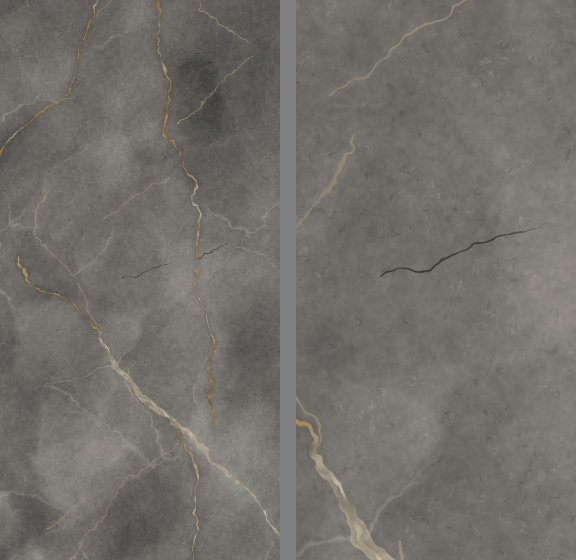
Left: the whole. Right: its middle third, enlarged.
This texture is drawn by a Shadertoy shader. Its source:

```glsl
// Draws a slab of dark grey marble with meandering gold veins, a pale scar and fine cracks.
#define STONE vec3(0.430, 0.417, 0.401)
#define GOLD vec3(0.58, 0.46, 0.26)
#define PALE vec3(0.66, 0.62, 0.54)
#define CRACK vec3(0.20, 0.18, 0.17)
#define CLOUD_CONTRAST 0.85
#define PLATE_CONTRAST 0.20
#define GRAIN 0.20
#define MEANDER 0.05
#define VEIN_WIDTH 0.0030
#define HAIR_WIDTH 0.0014

// Vein segments as start.xy, end.xy; the slab is 1 wide and 2 high.
const vec4 goldVeins[12] = vec4[12](
    vec4(0.35, 2.02, 0.25, 1.70), vec4(0.25, 1.70, -0.02, 1.45),
    vec4(0.57, 2.02, 0.60, 1.52), vec4(0.60, 1.52, 0.72, 1.32),
    vec4(0.72, 1.32, 0.70, 0.98), vec4(0.70, 0.98, 0.76, 0.78),
    vec4(0.76, 0.78, 0.76, 0.46), vec4(0.08, 1.08, 0.12, 0.96),
    vec4(0.12, 0.96, 0.27, 0.89), vec4(0.27, 0.89, 0.37, 0.76),
    vec4(0.57, 0.57, 0.72, 0.33), vec4(0.72, 0.33, 0.70, -0.02));
const vec4 hairVeins[11] = vec4[11](
    vec4(0.18, 1.35, 0.13, 1.19), vec4(0.13, 1.19, 0.29, 0.98),
    vec4(0.29, 0.98, 0.34, 0.80), vec4(0.62, 1.36, 0.38, 1.21),
    vec4(0.42, 1.17, 0.27, 1.02), vec4(0.65, 0.40, 0.47, 0.29),
    vec4(0.47, 0.29, 0.25, -0.02), vec4(0.89, 1.79, 0.63, 1.57),
    vec4(0.72, 1.98, 0.87, 1.87), vec4(0.33, 0.24, 0.17, 0.12),
    vec4(0.47, 0.70, 0.47, 0.59));

float hash(vec2 p) {
    vec3 q = fract(p.xyx * 0.1031);
    q += dot(q, q.yzx + 33.33);
    return fract((q.x + q.y) * q.z);
}

float noise(vec2 p) {
    vec2 i = floor(p), f = fract(p);
    f = f * f * (3.0 - 2.0 * f);
    return mix(mix(hash(i), hash(i + vec2(1, 0)), f.x),
               mix(hash(i + vec2(0, 1)), hash(i + vec2(1, 1)), f.x), f.y);
}

float fbm(vec2 p) {
    float sum = 0.0, amp = 0.5;
    for (int i = 0; i < 6; i++) {
        sum += amp * noise(p);
        p = mat2(1.6, 1.2, -1.2, 1.6) * p + 7.3;
        amp *= 0.58;
    }
    return sum / 1.145;
}

vec2 wobble(vec2 p) {
    return vec2(noise(p), noise(p + 41.7)) - 0.5;
}

// Cellular noise: x = distance to seed, y = gap to the next seed, z = cell id.
vec3 cells(vec2 p) {
    vec2 home = floor(p);
    vec3 r = vec3(8.0, 8.0, 0.0);
    for (int k = 0; k < 9; k++) {
        vec2 c = home + vec2(k % 3 - 1, k / 3 - 1);
        float d = length(c + vec2(hash(c), hash(c + 57.0)) - p);
        if (d < r.x) r = vec3(d, r.x, hash(c + 91.0));
        else r.y = min(r.y, d);
    }
    return vec3(r.x, r.y - r.x, r.z);
}

// x = distance to a segment, y = position along it.
vec2 segment(vec2 p, vec4 s) {
    vec2 a = p - s.xy, b = s.zw - s.xy;
    float t = clamp(dot(a, b) / dot(b, b), 0.0, 1.0);
    return vec2(length(a - b * t), t);
}

float stroke(float d, float halfWidth) {
    float soft = max(0.0012, 0.6 / iResolution.x);
    return 1.0 - smoothstep(halfWidth - soft, halfWidth + soft, d);
}

float blob(vec2 p, vec2 center, float falloff) {
    return exp(-falloff * dot(p - center, p - center));
}

void mainImage(out vec4 fragColor, in vec2 fragCoord) {
    vec2 p = fragCoord / iResolution.x;
    vec2 bend = MEANDER * (wobble(p * 6.0) + 0.5 * wobble(p * 17.0) + 0.25 * wobble(p * 48.0));
    vec2 q = p + bend + 0.006 * wobble(p * 110.0);
    float patchy = noise(p * 9.0 + 3.0);

    // Clouds, drifting diagonally, with broad dark and light areas
    float cloud = fbm(mat2(0.8, 0.6, -0.6, 0.8) * p * vec2(3.4, 2.6) + 2.0 * bend);
    float tone = 1.0 + CLOUD_CONTRAST * (cloud - 0.5);
    tone -= 0.20 * blob(q, vec2(0.08, 0.68), 9.0);
    tone -= 0.20 * blob(q, vec2(0.68, 1.76), 40.0);
    tone -= 0.10 * blob(q, vec2(0.95, 1.90), 9.0);
    tone += 0.10 * blob(q, vec2(0.45, 1.15), 5.0);
    tone += 0.42 * smoothstep(0.0, 0.08, 0.31 - q.x * 1.3 - q.y) * fbm(p * 14.0);

    // Sharp-edged plates with feathered shading and broken pale edges
    vec3 plate = cells(q * 3.2 + 1.5 * bend);
    tone += PLATE_CONTRAST * (plate.z - 0.5) * smoothstep(0.0, 0.10, plate.y);
    tone += 0.18 * (1.0 - smoothstep(0.0, 0.03, plate.y)) * smoothstep(0.5, 0.8, noise(p * 5.0 + 9.0));

    // Mineral grain, small ragged flecks and pores
    tone += GRAIN * (fbm(p * 85.0) - 0.5) + 0.06 * (noise(p * 260.0) - 0.5);
    vec3 fleck = cells(p * 105.0 + 1.4 * wobble(p * 190.0));
    float speck = 1.0 - smoothstep(0.10, 0.42, fleck.x);
    tone += speck * (0.15 * step(0.88, fleck.z) * noise(p * 30.0) - 0.10 * step(fleck.z, 0.08));
    vec3 color = STONE * tone;

    // Dark crack across the middle
    float crack = segment(q, vec4(0.45, 1.01, 0.82, 1.13)).x;
    color = mix(color, CRACK, 0.8 * stroke(crack, HAIR_WIDTH) * smoothstep(0.15, 0.5, patchy));

    // Pale hairlines
    float hair = 1.0;
    for (int i = 0; i < 11; i++) hair = min(hair, segment(q, hairVeins[i]).x);
    color += 0.03 * exp(-hair * 70.0);
    color = mix(color, mix(PALE, GOLD, 0.3), stroke(hair, HAIR_WIDTH) * (0.4 + 0.6 * patchy));

    // Wide mottled scar, tapering at both ends
    vec2 scar = segment(q, vec4(0.34, 0.79, 1.03, 0.08));
    float girth = 0.003 + 0.010 * sin(3.14 * sqrt(scar.y)) * (0.4 + noise(p * 22.0));
    color += 0.05 * exp(-scar.x * 28.0);
    color = mix(color, PALE * (0.62 + 0.75 * fbm(p * 38.0)), 0.85 * stroke(scar.x, girth));

    // Gold veins, with a thread that weaves around the scar
    float vein = segment(q + 0.4 * bend.yx, vec4(0.34, 0.79, 0.58, 0.56)).x;
    for (int i = 0; i < 12; i++) vein = min(vein, segment(q, goldVeins[i]).x);
    color *= 1.0 - 0.18 * exp(-vein * 110.0);
    vec3 metal = mix(GOLD, PALE, smoothstep(0.25, 0.70, noise(p * 7.0 + 20.0)));
    metal *= 0.75 + 0.5 * noise(p * 60.0);
    color = mix(color, metal, stroke(vein, VEIN_WIDTH * (0.6 + 0.8 * patchy)) * (0.7 + 0.25 * patchy));

    fragColor = vec4(color, 1.0);
}
```
